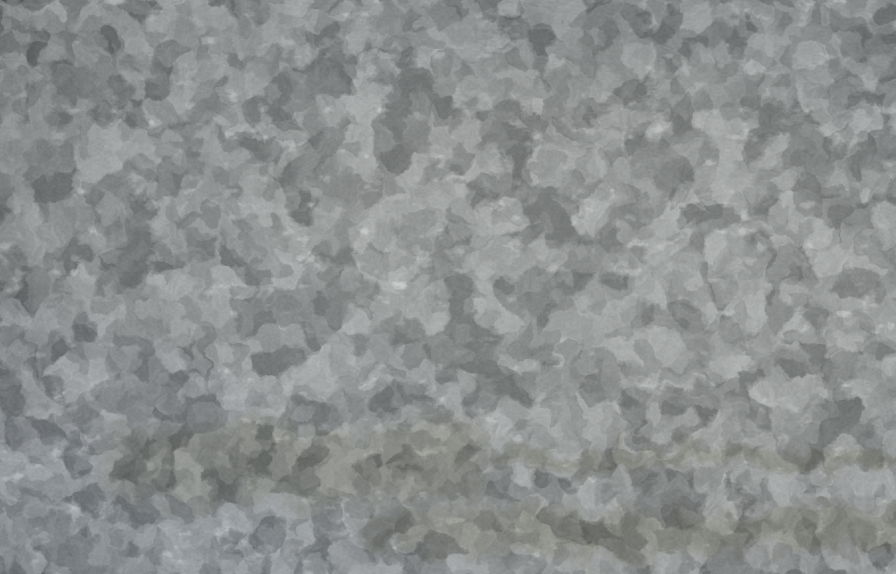
Give the GLSL for this texture, as a WebGL 1 fragment shader.

```glsl
precision highp float;
// Weathered galvanised sheet: interlocking zinc crystals in grey tones.
// Two layers of warped, stretched Voronoi grains carry directional streaks;
// broad shading, olive stains, pale scuffs and fine grit lie on top.

uniform vec2 u_resolution;

#define GRAIN_SCALE 23.0
#define SHARD_SCALE 37.0
#define WARP 0.016
#define EDGE_WIDTH 0.13
#define GRAIN_CONTRAST 0.098
#define SHARD_CONTRAST 0.062
#define STREAKS 0.05
#define GRIT 0.034
#define STAIN 0.75
#define SCUFFS 0.10
#define ZINC vec3(0.553, 0.565, 0.569)

float hash(vec2 p) {
  return fract(sin(dot(p, vec2(127.1, 311.7))) * 43758.55);
}

vec2 hash2(vec2 p) {
  return vec2(hash(p), hash(p + 41.3));
}

float noise(vec2 p) {
  vec2 i = floor(p), f = fract(p);
  f = f * f * (3.0 - 2.0 * f);
  return mix(mix(hash(i), hash(i + vec2(1.0, 0.0)), f.x),
             mix(hash(i + vec2(0.0, 1.0)), hash(i + 1.0), f.x), f.y);
}

float fbm(vec2 p) {
  float sum = 0.0, amp = 0.5;
  for (int i = 0; i < 4; i++) {
    sum += amp * noise(p);
    p = p * 2.03 + 17.7;
    amp *= 0.5;
  }
  return sum / 0.9375;
}

// Turns a vector into the frame of one crystal
vec2 crystalFrame(vec2 v, vec2 id) {
  float a = 6.2832 * hash(id + 9.7);
  vec2 dir = vec2(cos(a), sin(a));
  return vec2(dot(v, dir), dot(v, vec2(-dir.y, dir.x)));
}

// Tone of one crystal: dark, middle or light, with streaks along its axis
float crystalTone(vec2 id, vec2 p, float contrast) {
  float h = hash(id + 3.1);
  float tone = mix(-0.62, 0.05, smoothstep(0.28, 0.42, h));
  tone += 0.50 * smoothstep(0.50, 0.72, h) + 0.22 * (hash(id + 5.9) - 0.5);
  float streak = noise(crystalFrame(p, id) * vec2(50.0, 170.0) + id) - 0.5;
  return contrast * tone + STREAKS * streak * hash(id + 7.3);
}

// Voronoi crystals, blended softly across the nearest border
float crystals(vec2 p, float scale, float contrast) {
  vec2 q = p * scale, cell = floor(q);
  vec2 id1 = cell, id2 = cell;
  float d1 = 9.0, d2 = 9.0;
  for (int y = -2; y <= 2; y++) {
    for (int x = -2; x <= 2; x++) {
      vec2 id = cell + vec2(float(x), float(y));
      vec2 r = crystalFrame(q - id - hash2(id), id);
      float d = length(r * vec2(0.75, 1.30));
      if (d < d1) {
        d2 = d1; id2 = id1;
        d1 = d; id1 = id;
      } else if (d < d2) {
        d2 = d; id2 = id;
      }
    }
  }
  float own = 0.5 + 0.5 * smoothstep(0.0, EDGE_WIDTH, d2 - d1);
  return mix(crystalTone(id2, p, contrast), crystalTone(id1, p, contrast), own);
}

// Soft rectangle, 1 inside and 0 outside
float softBox(vec2 p, vec2 center, vec2 halfSize, float blur) {
  vec2 d = abs(p - center) - halfSize;
  return (1.0 - smoothstep(-blur, blur, d.x)) * (1.0 - smoothstep(-blur, blur, d.y));
}

void main() {
  vec2 p = gl_FragCoord.xy / u_resolution.y;
  float aspect = u_resolution.x / u_resolution.y;
  vec2 uv = vec2(p.x / aspect, p.y);

  // Ragged crystal outlines
  vec2 warp = vec2(fbm(p * 38.0), fbm(p * 38.0 + 71.0)) - 0.5;
  vec2 q = p + 2.0 * WARP * warp;
  float tone = crystals(q, GRAIN_SCALE, GRAIN_CONTRAST)
             + crystals(q + 5.3, SHARD_SCALE, SHARD_CONTRAST);

  // Broad shading: dull left and top edges, brighter right of centre
  float glow = exp(-3.5 * dot(uv - vec2(0.65, 0.5), uv - vec2(0.65, 0.5)));
  tone += 0.05 * (glow - 0.6) + 0.04 * (fbm(p * 3.0) - 0.5);
  tone -= 0.05 * (1.0 - smoothstep(0.0, 0.06, uv.x)) * smoothstep(0.1, 0.5, uv.y);
  tone -= 0.025 * smoothstep(0.8, 1.0, uv.y);

  // Pale scuffs and fine grit
  float scuff = smoothstep(0.66, 0.86, fbm(p * vec2(30.0, 42.0) + 13.0));
  float rub = softBox(uv + 0.5 * warp * 0.1, vec2(0.11, 0.33), vec2(0.045, 0.012), 0.015);
  tone += SCUFFS * (scuff + 0.6 * rub);
  tone += GRIT * (noise(p * 290.0) - 0.5) + 0.5 * GRIT * (noise(p * 130.0) - 0.5);

  // Olive stains in the lower part, cool sheen in the lower left
  vec2 s = uv + 0.07 * warp + 0.03 * (vec2(noise(p * 9.0), noise(p * 9.0 + 31.0)) - 0.5);
  float stain = softBox(s, vec2(0.33, 0.19), vec2(0.20, 0.07), 0.03);
  stain = max(stain, softBox(s, vec2(0.80, 0.20), vec2(0.26, 0.016), 0.015));
  stain = max(stain, softBox(s, vec2(0.73, 0.07), vec2(0.32, 0.035), 0.02));
  float cool = (1.0 - smoothstep(0.1, 0.8, uv.x)) * (1.0 - smoothstep(0.0, 0.7, uv.y));

  vec3 color = ZINC + tone;
  color += cool * vec3(-0.004, 0.002, 0.018);
  color += glow * vec3(0.004, 0.005, -0.006);
  color *= 1.0 - STAIN * stain * vec3(0.12, 0.125, 0.18);
  gl_FragColor = vec4(color, 1.0);
}
```
